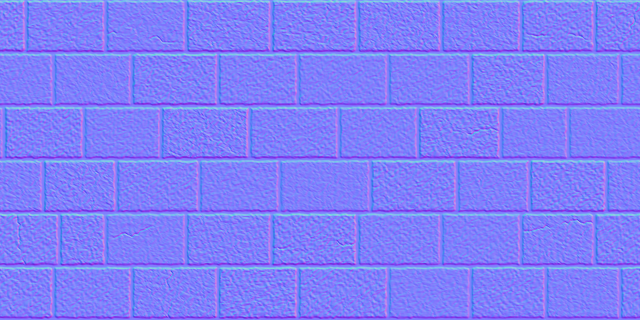
This texture map is drawn by a WebGL 1 fragment shader. Its source:

```glsl
precision highp float;
uniform vec2 u_resolution;

float hash(vec2 p) {
  return fract(sin(dot(p, vec2(127.1, 311.7))) * 4375.85);
}

float noise(vec2 p) {
  vec2 i = floor(p), f = fract(p);
  f = f * f * (3.0 - 2.0 * f);
  return mix(mix(hash(i), hash(i + vec2(1, 0)), f.x),
             mix(hash(i + vec2(0, 1)), hash(i + vec2(1, 1)), f.x), f.y);
}

// Vertical joint position, in mean brick widths; eight columns wrap around
float jointX(float i, float row) {
  float column = mod(i, 8.0);
  float course = mod(row, 4.0);
  float x = i + fract(0.375 + 0.4 * course);
  x -= 0.11 * cos(0.7854 * (column - 1.3));
  x += 0.12 * (hash(vec2(column + 3.0, course + 7.0)) - 0.5);
  if (course == 2.0) x -= 0.05;
  // One short brick in the fifth course
  if (row == 4.0 && column == 0.0) x += 0.42;
  return x;
}

// Fine stone grain: layered noise, stretched slightly sideways
float grain(vec2 q, vec2 id) {
  float angle = 1.1 * (hash(id + 5.3) - 0.5);
  float c = cos(angle), s = sin(angle);
  vec2 p = mat2(c, -s, s, c) * q * vec2(0.8, 1.15) + 20.0 + 9.0 * id;
  p += 0.03 * noise(p * 8.0);
  float h = 0.003 * noise(p * 7.0);
  h += 0.010 * abs(noise(p * 14.0 + 4.0) - 0.5);
  h += 0.0078 * noise(p * 22.0 + 8.0);
  h += 0.0062 * noise(p * 33.0 + 2.0);
  return h * mix(0.65, 1.35, hash(id + 1.7));
}

// Thin wandering crack on a few bricks, mostly level or upright
float crack(vec2 q, vec2 id) {
  float present = step(0.8, hash(id + 8.1));
  float angle = 1.5708 * step(0.55, hash(id + 2.9)) + 0.5 * (hash(id + 6.2) - 0.5);
  vec2 along = vec2(cos(angle), sin(angle));
  float t = dot(q, along);
  float across = dot(q, vec2(-along.y, along.x)) + 0.5 * (hash(id + 4.4) - 0.5);
  across += 0.12 * (noise(vec2(t * 5.0, id.x + 11.0)) - 0.5);
  across += 0.05 * (noise(vec2(t * 17.0, id.y + 31.0)) - 0.5);
  float fade = smoothstep(0.2, 0.5, noise(vec2(t * 3.0 + id.x, 4.0 + id.y)));
  return present * fade * (1.0 - smoothstep(0.0, 0.03, abs(across)));
}

// Raised brick with narrow uneven bevels; upright joints are shallower
float height(vec2 q, vec2 halfSize, vec2 id) {
  vec2 inset = halfSize - abs(q);
  inset += 0.022 * (noise(q * 17.0 + 30.0 + id * 3.0) - 0.5);
  vec2 face = smoothstep(vec2(0.014), vec2(0.062), inset);
  float bevel = 0.019 * face.y * mix(0.3, 1.0, face.x);
  return bevel + face.x * face.y * (grain(q, id) - 0.011 * crack(q, id) - 0.005);
}

void main() {
  vec2 uv = gl_FragCoord.xy / u_resolution;
  float x = uv.x * 8.0;
  float down = (1.0 - uv.y) * 6.0 + 0.01;
  float row = mod(floor(down), 6.0);

  // Nearest joints on either side
  float left = -9.0, right = 99.0, column = 0.0;
  for (int k = -2; k < 11; k++) {
    float j = jointX(float(k), row);
    if (j <= x && j > left) {
      left = j;
      column = mod(float(k), 8.0);
    }
    if (j > x) right = min(right, j);
  }

  // Brick space: one unit is the height of a course, y points up
  vec2 id = vec2(column, row);
  vec2 halfSize = vec2(0.75 * (right - left), 0.5);
  vec2 q = vec2(1.5 * (x - 0.5 * (left + right)), 0.5 - fract(down));

  // Slope to tangent-space normal
  vec2 e = vec2(0.012, 0.0);
  vec2 slope = vec2(
    height(q + e.xy, halfSize, id) - height(q - e.xy, halfSize, id),
    height(q + e.yx, halfSize, id) - height(q - e.yx, halfSize, id)) / (2.0 * e.x);
  vec3 normal = normalize(vec3(-slope, 1.0));
  gl_FragColor = vec4(normal * 0.5 + vec3(0.5, 0.5, 0.49), 1.0);
}
```
